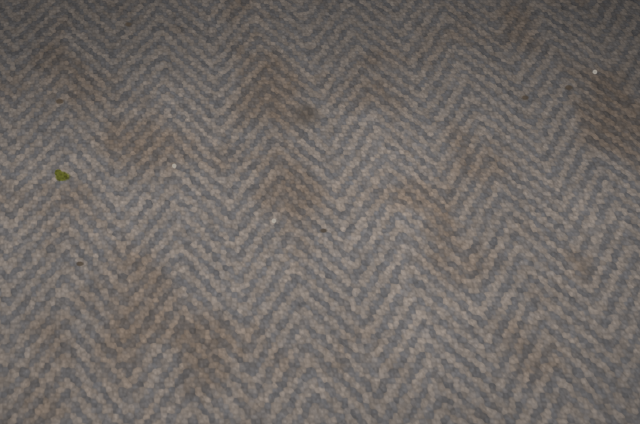
A Shadertoy shader for this texture:

```glsl
// Worn grey-beige herringbone carpet seen at a slight tilt, with tufted pile and a little debris.
#define TILT 0.26          // perspective shrink towards the top
#define LEAN 0.16          // sideways drift of the columns
#define ZIG_PERIOD 0.30    // width of one full zigzag
#define ROW_SPACING 0.062  // distance between chevron rows
#define ZIG_SLOPE 1.3      // steepness of the chevron arms
#define TUFT 0.0125        // size of one yarn tuft
#define BEIGE vec3(0.535, 0.498, 0.468)
#define SLATE vec3(0.405, 0.400, 0.405)
#define SOIL vec3(0.29, 0.25, 0.21)
#define LEAF vec3(0.37, 0.38, 0.13)

vec2 hash22(vec2 p) {
    vec3 q = fract(p.xyx * vec3(0.1031, 0.1030, 0.0973));
    q += dot(q, q.yzx + 33.33);
    return fract((q.xx + q.yz) * q.zy);
}

float valueNoise(vec2 p) {
    vec2 i = floor(p), f = fract(p);
    f = f * f * (3.0 - 2.0 * f);
    return mix(mix(hash22(i).x, hash22(i + vec2(1, 0)).x, f.x),
               mix(hash22(i + vec2(0, 1)).x, hash22(i + vec2(1, 1)).x, f.x), f.y);
}

float fbm(vec2 p) {
    float sum = 0.0, amp = 0.5;
    for (int i = 0; i < 4; i++) {
        sum += amp * valueNoise(p);
        p = p * 2.03 + 17.7;
        amp *= 0.5;
    }
    return sum;
}

// 0 on the beige ground, 1 on the slate chevron lines
float chevron(vec2 p) {
    p += 0.012 * (vec2(fbm(p * 9.0), fbm(p * 9.0 + 40.0)) - 0.47);
    float column = (p.x - 0.15) / ZIG_PERIOD;
    float fromValley = abs(column - floor(column + 0.5)) * ZIG_PERIOD;
    float row = (p.y - ZIG_SLOPE * fromValley) / ROW_SPACING;
    return smoothstep(-0.65, 0.85, cos(6.28318 * row));
}

// x: slate amount, y: tuft brightness, z: roundness of the pile
vec3 pile(vec2 p) {
    vec2 g = p / TUFT, cell = floor(g);
    vec3 sum = vec3(0.0);
    float total = 0.0, nearest = 4.0;
    for (int j = -1; j <= 1; j++)
    for (int i = -1; i <= 1; i++) {
        vec2 id = cell + vec2(i, j);
        vec2 rnd = hash22(id + 200.0);
        vec2 centre = id + 0.15 + 0.7 * rnd;
        vec2 d = g - centre;
        float d2 = dot(d, d);
        float w = exp(-7.0 * d2);
        vec2 tint = hash22(id + 700.0);
        float slate = chevron(centre * TUFT) + 0.65 * (tint.x - 0.5);
        sum += w * vec3(clamp(slate, 0.0, 1.0), tint.y - 0.5, 0.0);
        total += w;
        nearest = min(nearest, d2);
    }
    return vec3(sum.xy / total, 1.0 - sqrt(nearest));
}

// Soft-edged blob with a ragged outline
float blob(vec2 p, vec2 centre, vec2 radius, float softness) {
    float r = length((p - centre) / radius);
    r += 0.7 * (fbm(p * 65.0) - 0.47);
    return 1.0 - smoothstep(1.0 - softness, 1.0 + softness, r);
}

void mainImage(out vec4 fragColor, in vec2 fragCoord) {
    vec2 p = fragCoord / iResolution.y;
    float aspect = iResolution.x / iResolution.y;

    // Project onto the tilted floor
    float depth = 1.0 / (1.0 - TILT * p.y);
    vec2 ground = vec2(p.x - 0.5 * aspect, p.y) * depth;
    ground.x += LEAN * ground.y;

    // Woven colour, tuft relief and fine fibres
    vec3 yarn = pile(ground);
    vec3 color = mix(BEIGE, SLATE, yarn.x);
    float fibre = valueNoise(ground * vec2(210.0, 170.0)) - 0.5;
    color *= 1.0 + 0.15 * yarn.y + 0.16 * (yarn.z - 0.6) + 0.13 * fibre;

    // Broad wear and brownish soiling
    float wear = fbm(ground * 3.5 + 8.0);
    color *= 0.94 + 0.13 * wear;
    float soil = smoothstep(0.45, 0.75, fbm(ground * 5.0 + 31.0));
    color *= mix(vec3(1.0), vec3(0.94, 0.90, 0.86), soil);

    // Light falls off towards the upper corners
    vec2 fromLight = (p - vec2(0.46 * aspect, 0.36)) / vec2(aspect, 1.0);
    color *= 1.06 - 0.52 * dot(fromLight, fromLight) - 0.10 * smoothstep(0.55, 1.0, p.y);

    // Stain, crumbs and lint
    color = mix(color, SOIL, 0.45 * blob(p, vec2(0.725, 0.73), vec2(0.026, 0.022), 0.7));
    for (int i = 0; i < 9; i++) {
        vec2 rnd = hash22(vec2(float(i) * 7.3 + 3.0, 51.0));
        vec2 spot = vec2(rnd.x * aspect, 0.35 + 0.6 * rnd.y);
        bool lint = i % 3 == 0;
        float speck = blob(p, spot, vec2(lint ? 0.005 : 0.008, 0.005), 0.4);
        color = mix(color, lint ? vec3(0.72, 0.70, 0.66) : SOIL, 0.75 * speck);
    }

    // Small fallen leaf
    float leaf = max(blob(p, vec2(0.148, 0.584), vec2(0.018, 0.011), 0.25),
                     blob(p, vec2(0.138, 0.591), vec2(0.009, 0.008), 0.25));
    color = mix(color, LEAF * (0.9 + 0.4 * fibre), 0.9 * leaf);

    fragColor = vec4(color, 1.0);
}
```
